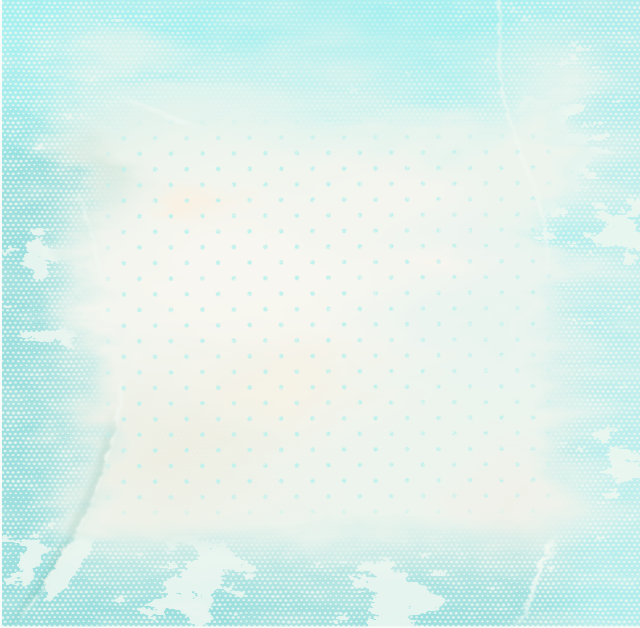
Reproduce this background procedurally as a WebGL 1 fragment shader.

```glsl
precision highp float;
// Weathered aqua fabric print: pale cream centre, polka dots, woven worn edges.
uniform vec2 u_resolution;

vec2 gradientAt(vec2 cell) {
  float a = 6.2832 * fract(sin(dot(cell, vec2(127.1, 311.7))) * 43758.5);
  return vec2(cos(a), sin(a));
}

float gradientNoise(vec2 p) {
  vec2 i = floor(p), f = fract(p);
  vec2 s = f * f * f * (f * (f * 6.0 - 15.0) + 10.0);
  vec2 e = vec2(1.0, 0.0);
  float low = mix(dot(gradientAt(i), f), dot(gradientAt(i + e), f - e), s.x);
  float high = mix(dot(gradientAt(i + e.yx), f - e.yx),
                   dot(gradientAt(i + 1.0), f - 1.0), s.x);
  return mix(low, high, s.y);
}

float fbm(vec2 p) {
  float sum = 0.0, amp = 0.7;
  for (int i = 0; i < 4; i++) {
    sum += amp * gradientNoise(p);
    p = p * 2.03 + 17.3;
    amp *= 0.5;
  }
  return sum;
}

// Soft elliptical stain
float stain(vec2 p, vec2 centre, vec2 radius) {
  vec2 d = (p - centre) / radius;
  return exp(-dot(d, d));
}

float ridge(float offset, float width) {
  return 1.0 - smoothstep(0.0, width, abs(offset));
}

// 1 between lo and hi, with soft ends
float span(float v, float lo, float hi, float soft) {
  return smoothstep(lo - soft, lo + soft, v) * (1.0 - smoothstep(hi - soft, hi + soft, v));
}

// Signed distance to the nearest disc of a staggered grid, in cells
float latticeDistance(vec2 p) {
  p.x += 0.5 * mod(floor(p.y), 2.0);
  return length(fract(p) - 0.5);
}

void main() {
  vec2 uv = gl_FragCoord.xy / u_resolution;
  vec2 p = gl_FragCoord.xy / u_resolution.x;
  float px = 1.0 / u_resolution.x;

  // Brushed distortion and fine wear
  float brush = fbm(uv * vec2(5.0, 15.0));
  float rough = fbm(uv * vec2(24.0, 46.0) + 9.0);
  vec2 w = uv + vec2(0.10, 0.045) * brush + vec2(0.025, 0.012) * rough;

  // Pale ground
  vec3 col = vec3(0.93, 0.957, 0.93);
  col = mix(col, vec3(0.968, 0.964, 0.94), min(1.0, 1.4 * stain(w, vec2(0.41, 0.55), vec2(0.27, 0.15))));
  col = mix(col, vec3(0.915, 0.957, 0.94), 0.9 * stain(w, vec2(0.76, 0.49), vec2(0.15, 0.18)));
  col = mix(col, vec3(0.935, 0.93, 0.885), 0.85 * stain(w, vec2(0.27, 0.28), vec2(0.16, 0.12)));
  col = mix(col, vec3(0.965, 0.947, 0.9), 0.9 * stain(w, vec2(0.45, 0.38), vec2(0.11, 0.07)));
  col = mix(col, vec3(0.985, 0.94, 0.88), 0.8 * stain(w, vec2(0.295, 0.68), vec2(0.06, 0.02)));
  col = mix(col, vec3(0.968, 0.96, 0.935), stain(w, vec2(0.66, 0.575), vec2(0.08, 0.03)));
  col = mix(col, vec3(0.965, 0.96, 0.94), 0.8 * stain(w, vec2(0.61, 0.69), vec2(0.09, 0.055)));
  col = mix(col, vec3(0.945, 0.935, 0.905), 0.6 * stain(w, vec2(0.79, 0.2), vec2(0.08, 0.1)));

  // Aqua ink closing in from the four sides
  float left = 1.0 - smoothstep(0.02, 0.19, w.x);
  float right = 0.75 * smoothstep(0.83, 1.0, w.x);
  float top = 0.9 * smoothstep(0.74, 0.99, w.y);
  float bottom = 0.85 * (1.0 - smoothstep(0.04, 0.19, w.y));
  float cover = 1.0 - (1.0 - left) * (1.0 - right) * (1.0 - top) * (1.0 - bottom);
  cover += 0.35 * stain(w, vec2(0.73, 0.84), vec2(0.11, 0.05));
  cover += 0.4 * stain(w, vec2(0.9, 0.63), vec2(0.05, 0.04));
  cover += 0.4 * stain(w, vec2(0.24, 0.87), vec2(0.06, 0.014));
  cover -= 0.45 * stain(w, vec2(0.17, 0.93), vec2(0.1, 0.05));
  cover -= 0.3 * stain(w, vec2(0.85, 0.87), vec2(0.07, 0.09));
  cover = clamp(cover * (1.0 + 0.5 * brush), 0.0, 1.0);
  vec3 ink = mix(vec3(0.61, 0.875, 0.872), vec3(0.66, 0.94, 0.94), smoothstep(0.65, 0.95, w.y + 0.3 * w.x));
  ink = mix(ink, vec3(0.7, 0.93, 0.93), smoothstep(0.8, 0.95, uv.x));
  ink = mix(ink, vec3(0.52, 0.85, 0.85), 0.7 * stain(w, vec2(0.06, 0.71), vec2(0.05, 0.06)));
  col = mix(col, ink, cover);
  col = mix(col, vec3(0.84, 0.91, 0.87), 0.7 * stain(w, vec2(0.145, 0.73), vec2(0.055, 0.07)));

  // Curved fabric folds, as x offsets
  float bend = 0.008 * rough;
  float lowFold = uv.x - (0.02 + 0.8 * uv.y - 0.92 * uv.y * uv.y) + bend;
  float sideFold = uv.x - (0.163 - 0.27 * (uv.y - 0.548)) + bend;
  float rightFold = uv.x - (0.855 - 0.075 * smoothstep(0.6, 0.9, uv.y)) + bend;
  float cornerFold = uv.x - (0.805 + 0.45 * uv.y) + 3.0 * bend;
  float slash = uv.y - (0.84 - 0.4 * (uv.x - 0.2)) + bend;

  // Flaked paint: fixed bare areas plus ragged noise
  float bare = 0.9 * stain(w, vec2(0.31, 0.085), vec2(0.07, 0.055))
    + 0.9 * stain(w, vec2(0.62, 0.05), vec2(0.07, 0.065))
    + 0.8 * stain(w, vec2(0.05, 0.115), vec2(0.045, 0.04))
    + 0.7 * stain(w, vec2(0.08, 0.6), vec2(0.05, 0.035))
    + 0.5 * stain(w, vec2(0.08, 0.46), vec2(0.05, 0.03))
    + 0.6 * stain(w, vec2(0.88, 0.78), vec2(0.08, 0.12))
    + 0.8 * stain(w, vec2(0.99, 0.63), vec2(0.035, 0.05))
    + 0.7 * stain(w, vec2(0.98, 0.26), vec2(0.04, 0.06))
    + 1.3 * ridge(lowFold - 0.017, 0.028) * span(uv.y, 0.05, 0.2, 0.025);
  float flake = smoothstep(0.38, 0.62, bare + 0.9 * rough + 0.25 * brush);

  // Woven highlights widen until they merge into bare patches
  vec2 thread = p + 0.002 * vec2(brush, rough);
  float knot = latticeDistance(thread * vec2(122.0, 150.0));
  float radius = 0.26 + 0.2 * rough + 0.75 * flake;
  float weave = smoothstep(-0.16, 0.16, radius - knot);
  float calm = 0.65 * stain(w, vec2(0.55, 0.94), vec2(0.25, 0.1));
  float grain = smoothstep(0.0, 0.5, cover) * 0.85 * (1.0 - calm);
  grain = max(grain, 0.16 * (1.0 - smoothstep(0.3, 0.42, w.y)));
  col = mix(col, vec3(0.94, 0.968, 0.945), weave * max(grain, 0.9 * flake * cover));

  // Fold shadows and worn crests
  float shade = ridge(lowFold + 0.008, 0.016) * span(uv.y, 0.02, 0.32, 0.04);
  col = mix(col, col * vec3(0.88, 0.94, 0.93), 0.8 * shade);
  float crest = 0.6 * ridge(lowFold, 0.006) * span(uv.y, 0.02, 0.39, 0.03)
    + 0.6 * ridge(sideFold, 0.006) * span(uv.y, 0.55, 0.68, 0.03)
    + 0.65 * ridge(rightFold, 0.006) * span(uv.y, 0.58, 1.1, 0.04)
    + 0.9 * ridge(cornerFold, 0.011) * span(uv.y, 0.01, 0.14, 0.015)
    + 0.7 * ridge(slash, 0.009) * span(uv.x, 0.2, 0.3, 0.02);
  col = mix(col, vec3(0.945, 0.972, 0.95), clamp(crest * (0.9 + rough), 0.0, 1.0));

  // Polka dots, fading toward the sides and chipped by wear
  float topDown = u_resolution.y * px - p.y;
  vec2 dotGrid = vec2(p.x - 0.3655, topDown - 0.3372 + 0.005 * (p.x - 0.3655));
  float disc = latticeDistance(dotGrid / vec2(0.0492, 0.0244) + 0.5);
  vec2 cell = dotGrid / vec2(0.0492, 0.0244) + 0.5;
  cell.x += 0.5 * mod(floor(cell.y), 2.0);
  disc = length((fract(cell) - 0.5) * vec2(0.0492, 0.0244));
  float polka = 1.0 - smoothstep(0.0035 - px, 0.0035 + px, disc);
  polka *= span(uv.x, 0.17, 0.86, 0.035) * span(uv.y, 0.19, 0.79, 0.045);
  polka *= clamp(0.85 + 0.9 * gradientNoise(p * 260.0) - 0.3 * smoothstep(0.5, 0.8, uv.x), 0.0, 1.0);
  col = mix(col, vec3(0.74, 0.945, 0.93), polka);

  // Thin blank margin on the left and bottom
  float margin = smoothstep(0.0022, 0.0034, min(uv.x, uv.y + 0.0003));
  gl_FragColor = vec4(mix(vec3(0.97, 0.985, 0.975), col, margin), 1.0);
}
```
